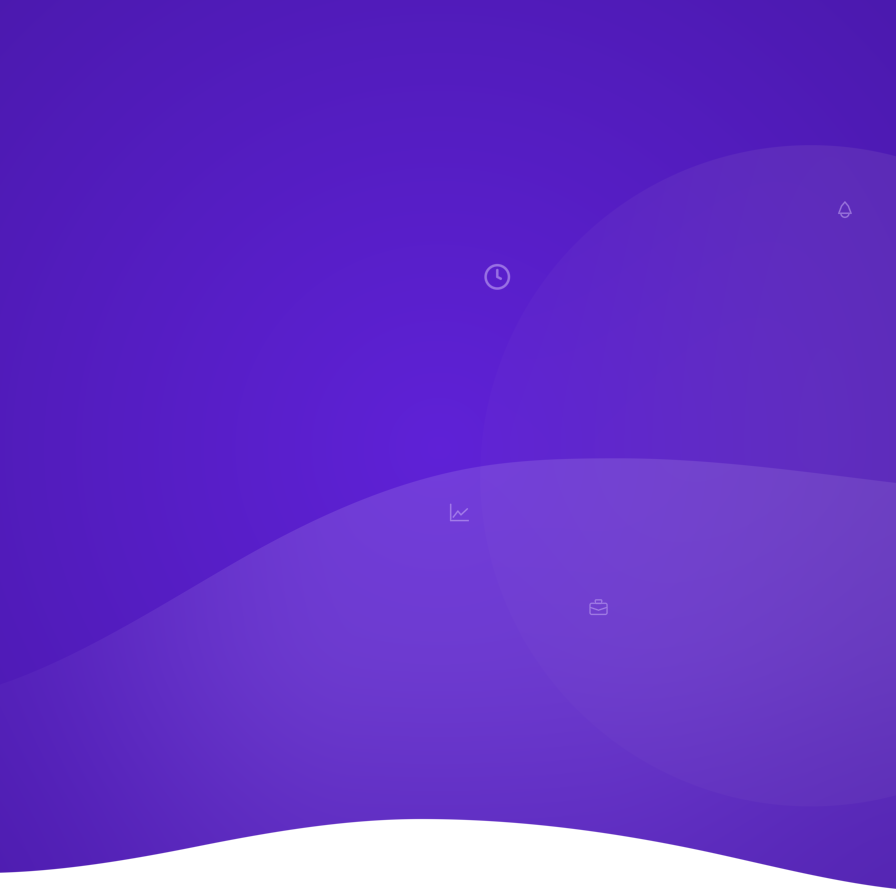
Reproduce this background procedurally as a WebGL 1 fragment shader.

```glsl
precision highp float;
uniform vec2 u_resolution;

#define GLOW_COLOR vec3(0.372, 0.130, 0.842)
#define EDGE_COLOR vec3(0.295, 0.098, 0.685)
#define DISC_TINT vec3(0.92, 0.88, 0.80)
#define ICON_COLOR vec3(0.80, 0.70, 0.97)
#define GLOW_CENTER vec2(0.49, 0.50)
#define DISC_CENTER vec2(0.905, 0.469)
#define DISC_RADIUS 0.369
#define HILL_ALPHA 0.125
#define ICON_SIZE 0.01
#define ICON_ALPHA 0.55

// Cubic through two knots, each given as (x, height, slope)
float hermite(float x, vec3 a, vec3 b) {
  float w = b.x - a.x;
  float t = (x - a.x) / w;
  float s = 1.0 - t;
  return mix(a.y, b.y, t * t * (3.0 - 2.0 * t)) + w * t * s * (a.z * s - b.z * t);
}

float curve(float x, vec3 a, vec3 b, vec3 c, vec3 d, vec3 e) {
  if (x < b.x) return hermite(x, a, b);
  if (x < c.x) return hermite(x, b, c);
  if (x < d.x) return hermite(x, c, d);
  return hermite(x, d, e);
}

float hillHeight(float x) {
  return curve(x, vec3(0.0, 0.236, 0.34), vec3(0.26, 0.371, 0.58),
    vec3(0.52, 0.4766, 0.19), vec3(0.69, 0.4885, 0.0), vec3(1.0, 0.461, -0.12));
}

float floorHeight(float x) {
  return curve(x, vec3(0.0, 0.026, 0.03), vec3(0.22, 0.0553, 0.20),
    vec3(0.47, 0.0859, 0.0), vec3(0.80, 0.047, -0.22), vec3(1.0, 0.008, -0.11));
}

// Coverage of the region where d is negative
float fill(float d, float aa) {
  return 1.0 - smoothstep(-aa, aa, d);
}

float segment(vec2 p, vec2 a, vec2 b) {
  vec2 ab = b - a;
  return length(p - a - ab * clamp(dot(p - a, ab) / dot(ab, ab), 0.0, 1.0));
}

float boxOutline(vec2 p, vec2 halfSize, float corner) {
  vec2 q = abs(p) - halfSize + corner;
  return abs(length(max(q, 0.0)) + min(max(q.x, q.y), 0.0) - corner);
}

// Icons: distance to the strokes, in icon units
float clockIcon(vec2 p) {
  float hands = min(segment(p, vec2(0.0, 0.75), vec2(0.0)), segment(p, vec2(0.0), vec2(0.38, -0.2)));
  return min(abs(length(p) - 1.3), hands) - 0.14;
}

float bellIcon(vec2 p) {
  vec2 q = vec2(abs(p.x), p.y);
  float body = min(segment(q, vec2(0.0, 0.85), vec2(0.38, 0.4)),
    segment(q, vec2(0.38, 0.4), vec2(0.68, -0.4)));
  float base = segment(q, vec2(0.0, -0.4), vec2(0.68, -0.4));
  float clapper = max(abs(length(q - vec2(0.0, -0.4)) - 0.45), q.y + 0.4);
  return min(min(body, base), clapper) - 0.08;
}

float chartIcon(vec2 p) {
  float axes = min(segment(p, vec2(-0.9, 0.9), vec2(-0.9)), segment(p, vec2(-0.9), vec2(1.05, -0.9)));
  float line = min(segment(p, vec2(-0.6, -0.5), vec2(-0.1, 0.15)),
    segment(p, vec2(-0.1, 0.15), vec2(0.25, -0.25)));
  line = min(line, segment(p, vec2(0.25, -0.25), vec2(0.95, 0.4)));
  return min(axes, line) - 0.08;
}

float caseIcon(vec2 p) {
  float body = boxOutline(p + vec2(0.0, 0.15), vec2(0.95, 0.62), 0.2);
  float handle = boxOutline(p - vec2(0.0, 0.65), vec2(0.36, 0.2), 0.1);
  vec2 q = vec2(abs(p.x), p.y);
  float flap = segment(q, vec2(0.0, -0.3), vec2(0.9, 0.0));
  return min(min(body, handle), flap) - 0.07;
}

void main() {
  vec2 uv = gl_FragCoord.xy / u_resolution;
  float aa = 0.8 / min(u_resolution.x, u_resolution.y);

  // Radial backdrop
  float falloff = clamp(length(uv - GLOW_CENTER) / 0.7, 0.0, 1.0);
  vec3 color = mix(GLOW_COLOR, EDGE_COLOR, falloff);

  // Translucent disc, stronger toward the upper right
  float disc = fill(length(uv - DISC_CENTER) - DISC_RADIUS, aa);
  float discAlpha = mix(0.018, 0.085, smoothstep(0.5, 0.95, uv.x));
  discAlpha *= mix(0.45, 1.0, smoothstep(0.1, 0.5, uv.y));
  color = mix(color, DISC_TINT, disc * discAlpha);

  // Pale hill, fading to the left and toward the floor
  float hill = fill(uv.y - hillHeight(uv.x), aa);
  float hillFade = mix(0.2, 1.0, smoothstep(-0.05, 0.4, uv.x));
  hillFade *= mix(0.6, 1.0, smoothstep(0.0, 0.3, uv.y));
  hillFade *= mix(1.0, 0.75, smoothstep(0.65, 1.0, uv.x));
  color = mix(color, vec3(1.0), hill * hillFade * HILL_ALPHA);

  // Line icons
  float icons = clockIcon((uv - vec2(0.555, 0.691)) / ICON_SIZE);
  icons = min(icons, bellIcon((uv - vec2(0.943, 0.766)) / ICON_SIZE));
  icons = min(icons, chartIcon((uv - vec2(0.512, 0.428)) / ICON_SIZE));
  icons = min(icons, caseIcon((uv - vec2(0.668, 0.322)) / ICON_SIZE));
  color = mix(color, ICON_COLOR, fill(icons * ICON_SIZE, aa) * ICON_ALPHA);

  // White floor
  color = mix(color, vec3(1.0), fill(uv.y - floorHeight(uv.x), aa));
  gl_FragColor = vec4(color, 1.0);
}
```
